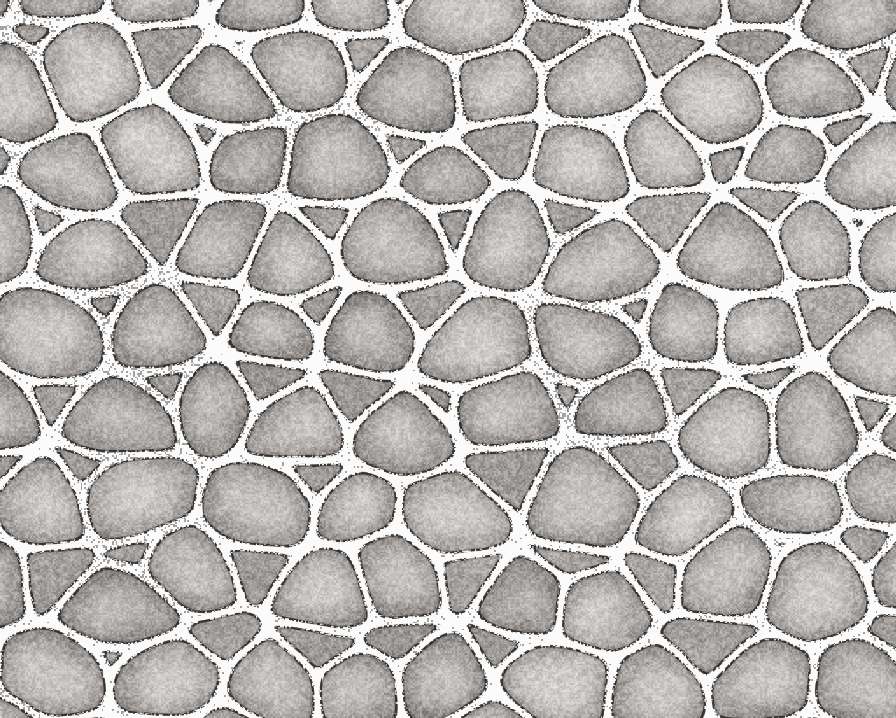
Reproduce this texture procedurally as a WebGL 2 fragment shader.

```glsl
#version 300 es
precision highp float;
uniform vec2 u_resolution;
out vec4 outColor;

#define STONE_SIZE vec2(0.143, 0.118)
#define JITTER 0.56
#define SIZE_SPREAD 0.16
#define PEBBLE_WEIGHT -0.17
#define PEBBLE_SHARE 0.7
#define MORTAR 0.0052
#define ROUNDING 0.0075
#define DOME 0.014
#define GRAIN_SCALE 410.0
#define GRAIN 0.15
#define INK_WIDTH 0.0017
#define WOBBLE 0.006

// Integer hash giving two values in 0..1
vec2 hash2(vec2 cell) {
    uvec2 v = uvec2(ivec2(cell) + 4096);
    v = v * 1664525u + 1013904223u;
    v.x += v.y * 1664525u;
    v.y += v.x * 1664525u;
    v ^= v >> 16u;
    v.x += v.y * 1664525u;
    v.y += v.x * 1664525u;
    v ^= v >> 16u;
    return vec2(v & 65535u) / 65535.0;
}

vec2 noise2(vec2 p) {
    vec2 i = floor(p), f = fract(p);
    f = f * f * (3.0 - 2.0 * f);
    vec2 low = mix(hash2(i), hash2(i + vec2(1, 0)), f.x);
    vec2 high = mix(hash2(i + vec2(0, 1)), hash2(i + vec2(1, 1)), f.x);
    return mix(low, high, f.y);
}

// Stone centres on staggered rows
vec2 stoneCentre(vec2 cell) {
    float stagger = 0.5 * mod(cell.y, 2.0);
    return cell + vec2(0.5 + stagger, 0.5) + JITTER * (hash2(cell) - 0.5);
}

// xy: centre, z: weight that enlarges the stone
vec3 stoneSite(vec2 cell) {
    return vec3(stoneCentre(cell), SIZE_SPREAD * (hash2(cell + 301.0).x - 0.5));
}

// Pebbles fill the gap between three neighbouring stones
vec3 pebbleSite(vec2 cell) {
    vec2 upper = cell + vec2(mod(cell.y, 2.0), 1.0);
    vec2 centre = stoneCentre(cell) + stoneCentre(cell + vec2(1, 0)) + stoneCentre(upper);
    vec2 h = hash2(cell + 701.0);
    float weight = h.x < PEBBLE_SHARE ? PEBBLE_WEIGHT + 0.06 * (h.y - 0.5) : -4.0;
    return vec3(centre / 3.0, weight);
}

float power(vec2 q, vec3 site) {
    vec2 r = q - site.xy;
    return dot(r, r) - site.z;
}

void main() {
    vec2 p = gl_FragCoord.xy / u_resolution.y;
    float aa = 0.7 / u_resolution.y;
    vec2 warped = p + WOBBLE * (noise2(p * 17.0) - 0.5) + 0.3 * WOBBLE * (noise2(p * 55.0) - 0.5);
    vec2 q = warped / STONE_SIZE + 20.0;
    vec2 base = floor(q);

    // Nearest site by weighted distance
    vec3 sites[50];
    int nearest = 0;
    float best = 1e5;
    for (int i = 0; i < 50; i++) {
        int n = i / 2;
        vec2 cell = base + vec2(n % 5 - 2, n / 5 - 2);
        sites[i] = i % 2 == 0 ? stoneSite(cell) : pebbleSite(cell);
        float d = power(q, sites[i]);
        if (d < best) { best = d; nearest = i; }
    }

    // Rounded distance to the borders, and a softer one for the shading
    vec3 own = sites[nearest];
    bool pebble = nearest % 2 == 1;
    float rounding = pebble ? 0.5 * ROUNDING : ROUNDING;
    float edgeSum = 1e-9, domeSum = 1e-9;
    for (int i = 0; i < 50; i++) {
        if (i == nearest) continue;
        float gap = 0.5 * (power(q, sites[i]) - best);
        float d = gap / length((sites[i].xy - own.xy) / STONE_SIZE);
        edgeSum += exp(-d / rounding);
        domeSum += exp(-d / DOME);
    }
    float edge = -rounding * log(edgeSum) - MORTAR;
    float depth = -DOME * log(domeSum);

    // Stippled stone surface, pale in the middle
    vec2 grain = hash2(floor(p * GRAIN_SCALE));
    float mottle = noise2(p * GRAIN_SCALE * 0.45).x - 0.5;
    float cloud = noise2(p * 22.0 + 60.0).y - 0.5;
    float dome = pebble ? 0.3 : smoothstep(-0.012, 0.036, depth + 0.012 * cloud);
    float tint = hash2(floor(own.xy * 64.0)).x - 0.5;
    float tone = mix(0.575, 0.785, dome) + 0.06 * tint + 0.03 * cloud;
    tone += (GRAIN * (grain.x - 0.5) + 0.12 * mottle) * mix(1.25, 0.75, dome);
    tone -= 0.12 * (1.0 - smoothstep(0.0, 0.006, edge)) * grain.y;
    vec3 stone = vec3(tone) - vec3(0.0, 0.012, 0.021) * (1.2 - 0.5 * dome);

    // White mortar with sparse specks
    float patchy = smoothstep(0.5, 0.9, noise2(p * 5.0 + 30.0).x);
    float speck = step(0.97 - 0.2 * patchy, grain.y);
    vec3 color = mix(vec3(0.985 - 0.35 * speck), stone, smoothstep(-aa, aa, edge));

    // Broken dark outline
    float ink = 1.0 - smoothstep(INK_WIDTH - aa, INK_WIDTH + aa, abs(edge));
    ink *= smoothstep(0.3, 0.6, grain.x);
    color = mix(color, vec3(0.15, 0.14, 0.13), 0.9 * ink);
    outColor = vec4(clamp(color, 0.0, 1.0), 1.0);
}
```
